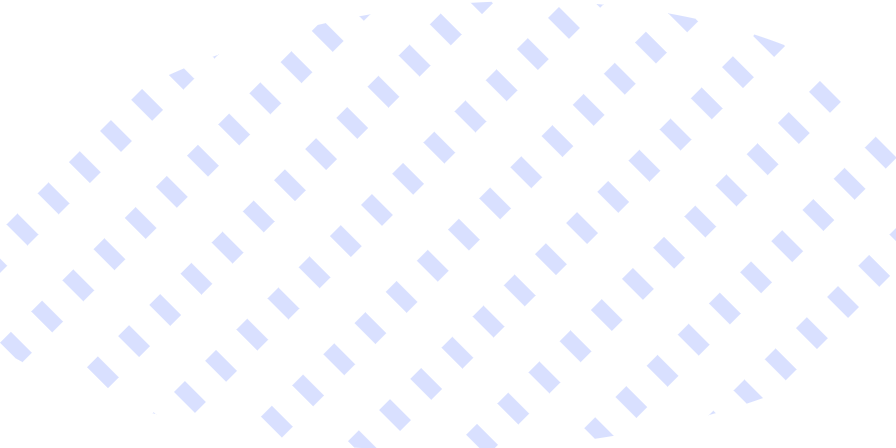
Give the GLSL for this pattern, as a WebGL 1 fragment shader.

```glsl
precision highp float;

// Diagonal rows of pale blue dashes, trimmed to a wide, slightly lopsided oval.

uniform vec2 u_resolution;

// Lengths are in canvas heights.
const vec3 PAPER = vec3(1.0);
const vec3 DASH_COLOR = vec3(0.85, 0.88, 1.0);
const vec2 DASH_ORIGIN = vec2(0.8964, 0.3372);  // centre of one dash
const vec2 PITCH = vec2(0.0984, 0.1762);        // along a row, between rows
const vec2 DASH_HALF = vec2(0.0172, 0.0331);    // half size along, across
const float DIAGONAL = 0.70711;                 // cos and sin of 45 degrees

// Oval outline: peak of each arc and the radii of its ellipse.
const vec2 TOP_PEAK = vec2(1.177, 0.9974);
const vec2 TOP_LEFT_RADII = vec2(1.458, 1.005);
const vec2 TOP_RIGHT_RADII = vec2(0.9375, 0.469);
const vec2 BOTTOM_PEAK = vec2(0.969, -0.0052);
const vec2 BOTTOM_RADII = vec2(1.25, 0.612);

// Signed distance to an axis-aligned box.
float boxDistance(vec2 p, vec2 halfSize) {
  vec2 d = abs(p) - halfSize;
  return length(max(d, 0.0)) + min(max(d.x, d.y), 0.0);
}

// Approximate distance to an elliptic arc with its peak at y = 0,
// opening downwards; negative below the arc.
float arcDistance(vec2 p, vec2 radii) {
  float t = min(abs(p.x) / radii.x, 0.999);
  float rise = sqrt(1.0 - t * t);
  float slope = radii.y * t / (radii.x * rise);
  return (p.y + radii.y * (1.0 - rise)) / sqrt(1.0 + slope * slope);
}

float ovalDistance(vec2 p) {
  vec2 fromTop = p - TOP_PEAK;
  vec2 topRadii = fromTop.x < 0.0 ? TOP_LEFT_RADII : TOP_RIGHT_RADII;
  vec2 fromBottom = vec2(p.x - BOTTOM_PEAK.x, BOTTOM_PEAK.y - p.y);
  return max(arcDistance(fromTop, topRadii),
             arcDistance(fromBottom, BOTTOM_RADII));
}

float dashDistance(vec2 p) {
  vec2 q = p - DASH_ORIGIN;
  vec2 turned = DIAGONAL * vec2(q.x + q.y, q.x - q.y);
  vec2 cell = (fract(turned / PITCH + 0.5) - 0.5) * PITCH;
  return boxDistance(cell, DASH_HALF);
}

void main() {
  vec2 p = gl_FragCoord.xy / u_resolution.y;
  float pixel = 1.0 / u_resolution.y;

  // Dashes inside the oval, with one pixel of smoothing.
  float d = max(dashDistance(p), ovalDistance(p));
  float ink = clamp(0.5 - d / pixel, 0.0, 1.0);

  gl_FragColor = vec4(mix(PAPER, DASH_COLOR, ink), 1.0);
}
```
